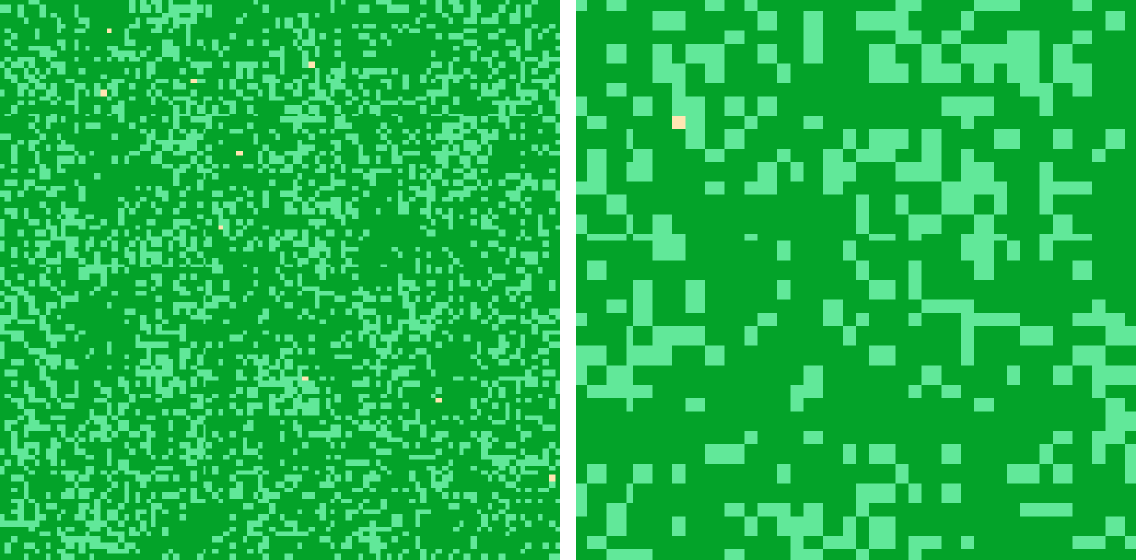
Left, the full canvas; right, a detail of the centre.
A WebGL 2 fragment shader for this texture:

```glsl
#version 300 es
precision highp float;
// Patchy scatter of light mint cells on green, over an uneven grid with a few cream specks.

uniform vec2 u_resolution;
out vec4 fragColor;

const vec3 GREEN = vec3(0.01, 0.64, 0.16);
const vec3 MINT = vec3(0.38, 0.91, 0.60);
const vec3 CREAM = vec3(1.0, 0.90, 0.70);

const float CELLS = 100.0;        // mean number of columns and rows
const float SNAP = 256.0;         // grid lines snap to this finer lattice
const float LINE_JITTER = 0.4;    // shift of grid lines, in cells
const float MINT_SHARE = 0.29;
const float CREAM_SHARE = 0.0008;
const float PATCH_FREQ = 8.0;     // patches across the canvas
const float PATCH_DEPTH = 0.45;   // how strongly patches vary the share
const int SAMPLES = 2;            // antialiasing samples per axis

// Integer hash of a lattice point, giving a value in 0..1
float hash(ivec2 p, uint seed) {
    uint h = uint(p.x) * 1597334677u ^ uint(p.y) * 3812015801u ^ seed * 2654435769u;
    h = (h ^ (h >> 16)) * 2146121005u;
    h = (h ^ (h >> 15)) * 2221713035u;
    h ^= h >> 16;
    return float(h >> 8) / 16777216.0;
}

// Gradient noise, centred on zero
float gradientDot(ivec2 corner, vec2 offset) {
    float angle = 6.28319 * hash(corner, 7u);
    return dot(vec2(cos(angle), sin(angle)), offset);
}

float gradientNoise(vec2 p) {
    ivec2 i = ivec2(floor(p));
    vec2 f = fract(p);
    vec2 w = f * f * f * (f * (f * 6.0 - 15.0) + 10.0);
    float low = mix(gradientDot(i, f),
                    gradientDot(i + ivec2(1, 0), f - vec2(1, 0)), w.x);
    float high = mix(gradientDot(i + ivec2(0, 1), f - vec2(0, 1)),
                     gradientDot(i + ivec2(1, 1), f - vec2(1, 1)), w.x);
    return mix(low, high, w.y);
}

// Position of a jittered, snapped grid line along one axis
float gridLine(int index, int axis) {
    float shift = LINE_JITTER * (hash(ivec2(index, axis), 3u) - 0.5);
    return round((float(index) + shift) / CELLS * SNAP) / SNAP;
}

// Index of the uneven column or row that holds a coordinate
int cellIndex(float x, int axis) {
    int i = int(floor(x * CELLS));
    if (x < gridLine(i, axis)) return i - 1;
    if (x >= gridLine(i + 1, axis)) return i + 1;
    return i;
}

vec3 cellColor(vec2 uv) {
    ivec2 cell = ivec2(cellIndex(uv.x, 0), cellIndex(uv.y, 1));
    if (hash(cell, 19u) < CREAM_SHARE) return CREAM;
    float patchNoise = gradientNoise((vec2(cell) + 0.5) / CELLS * PATCH_FREQ);
    float share = MINT_SHARE + PATCH_DEPTH * patchNoise;
    return hash(cell, 11u) < share ? MINT : GREEN;
}

void main() {
    // Average a regular set of points inside the pixel
    vec3 color = vec3(0.0);
    for (int y = 0; y < SAMPLES; y++) {
        for (int x = 0; x < SAMPLES; x++) {
            vec2 offset = (vec2(x, y) + 0.5) / float(SAMPLES) - 0.5;
            color += cellColor((gl_FragCoord.xy + offset) / u_resolution.y);
        }
    }
    fragColor = vec4(color / float(SAMPLES * SAMPLES), 1.0);
}
```
